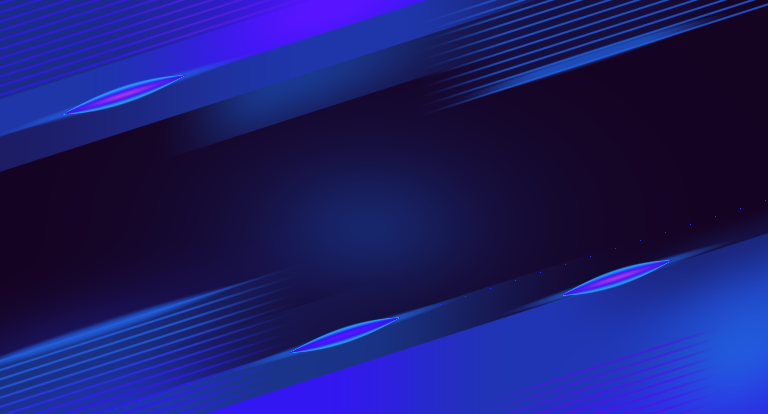
Reproduce this background procedurally as a WebGL 1 fragment shader.

```glsl
precision highp float;
// Dark backdrop with two slanted blue-violet corners, thin stripes and lens flares.
// A shear turns every slanted edge into a constant depth, so that bands, stripes
// and flares are plain one-dimensional masks in (along, depth) coordinates.

uniform vec2 u_resolution;

const float SLOPE = 0.32;
const float STRIPE_GAP = 0.0222;

const vec3 NIGHT = vec3(0.08, 0.01, 0.13);
const vec3 NAVY = vec3(0.09, 0.09, 0.32);
const vec3 STEEL = vec3(0.10, 0.22, 0.56);
const vec3 AZURE = vec3(0.13, 0.38, 0.88);
const vec3 COBALT = vec3(0.14, 0.20, 0.80);
const vec3 ROYAL = vec3(0.20, 0.09, 0.95);
const vec3 VIOLET = vec3(0.35, 0.08, 1.00);
const vec3 CYAN = vec3(0.13, 0.62, 0.98);
const vec3 MAGENTA = vec3(0.66, 0.20, 0.90);

// Antialiased mask of depths between two edges
float band(float depth, float near, float far, float aa) {
  return smoothstep(near - aa, near + aa, depth)
       * (1.0 - smoothstep(far - aa, far + aa, depth));
}

// Rises from a to b, then falls from c to d
float window(float x, float a, float b, float c, float d) {
  return smoothstep(a, b, x) * (1.0 - smoothstep(c, d, x));
}

float glow(vec2 q, vec2 center, vec2 radius) {
  vec2 r = (q - center) / radius;
  return exp(-dot(r, r));
}

// Thin parallel lines, the first one lying on the given depth
float stripes(float depth, float first, float width, float aa) {
  float offset = abs(fract((depth - first) / STRIPE_GAP + 0.5) - 0.5) * STRIPE_GAP;
  return 1.0 - smoothstep(width - aa, width + aa, offset);
}

// Relative distance from the axis of a pointed lens: 1.0 on its rim
float lens(vec2 q, vec2 center, vec2 size) {
  vec2 r = (q - center) / size;
  return abs(r.y) / max(1.0 - r.x * r.x, 0.001);
}

// Soft spindle of light along an edge
vec3 addStreak(vec3 color, vec2 q, vec2 center, vec2 size, vec3 tint) {
  float d = lens(q, center, size);
  float reach = 1.0 - smoothstep(0.3, 1.0, abs(q.x - center.x) / size.x);
  return mix(color, tint, 0.75 * reach * (1.0 - smoothstep(0.2, 1.1, d)));
}

// Lens with a cyan rim, a violet inside and a hot core
vec3 addFlare(vec3 color, vec2 q, vec2 center, vec2 size, vec3 core) {
  color = addStreak(color, q, center, size * vec2(2.3, 0.75), AZURE);
  float d = lens(q, center, size);
  vec3 inside = mix(ROYAL, CYAN, smoothstep(0.35, 0.85, d));
  inside = mix(inside, core, glow(q, center, size * vec2(0.55, 0.3)));
  return mix(color, inside, 1.0 - smoothstep(0.8, 1.08, d));
}

// Upper left corner: nested bands, then their stripes
vec3 addTop(vec3 color, vec2 q, float aa) {
  float x = q.x;
  float t = q.y;
  color = mix(color, NAVY, 0.55 * band(t, -1.0, 0.604, aa) * window(x, 0.95, 1.3, 1.5, 1.9));
  vec3 outer = mix(NAVY, STEEL, glow(q, vec2(0.70, 0.42), vec2(0.45, 0.09)));
  color = mix(color, outer, band(t, -1.0, 0.512, aa) * window(x, 0.36, 0.65, 0.75, 1.55));
  vec3 middle = mix(NAVY * 1.25, mix(STEEL, COBALT, 0.45), smoothstep(0.0, 0.75, x));
  color = mix(color, middle, band(t, -1.0, 0.415, aa) * (1.0 - smoothstep(0.95, 1.45, x)));
  vec3 inner = mix(mix(STEEL, COBALT, 0.4), ROYAL, smoothstep(0.15, 0.72, x));
  inner = mix(inner, VIOLET, glow(q, vec2(0.80, 0.27), vec2(0.24, 0.09)));
  color = mix(color, inner, band(t, -1.0, 0.33, aa));
  float corner = band(t, -1.0, 0.24, aa) * (1.0 - smoothstep(0.25, 0.85, x));
  color = mix(color, NAVY, 0.35 * corner);
  color = mix(color, mix(ROYAL, MAGENTA, 0.7 * smoothstep(0.2, 0.7, x)),
              0.75 * corner * stripes(t, 0.23, 0.0028, aa));
  float fan = band(t, 0.37, 0.61, aa) * smoothstep(1.0, 1.25, x);
  return mix(color, AZURE, 0.8 * fan * stripes(t, 0.604, 0.0026, aa));
}

// Lower right corner: nested bands, then their stripes
vec3 addBottom(vec3 color, vec2 q, float aa) {
  float x = q.x;
  float t = q.y;
  color = mix(color, COBALT, 0.35 * glow(q, vec2(0.15, 0.90), vec2(0.42, 0.12)));
  color = mix(color, STEEL, 0.8 * band(t, 0.872, 9.0, aa) * (1.0 - smoothstep(0.2, 0.8, x)));
  color = mix(color, NAVY, 0.75 * band(t, 0.971, 9.0, aa) * window(x, 0.3, 0.6, 0.7, 1.1));
  vec3 middle = mix(STEEL, NAVY, smoothstep(0.8, 1.5, x));
  color = mix(color, middle, 0.9 * band(t, 1.07, 9.0, aa) * window(x, 0.0, 0.5, 0.9, 1.6));
  color = mix(color, COBALT, 0.65 * smoothstep(0.92, 1.08, t) * (1.0 - smoothstep(0.3, 0.7, x)));
  color = mix(color, NAVY, 0.7 * smoothstep(1.08, 1.16, t) * smoothstep(1.35, 1.75, x));
  vec3 inner = mix(ROYAL, mix(STEEL, COBALT, 0.6), smoothstep(0.75, 1.25, x));
  inner = mix(inner, NAVY, 0.6 * smoothstep(1.3, 1.7, x) * (1.0 - smoothstep(1.16, 1.32, t)));
  inner = mix(inner, ROYAL, 0.8 * smoothstep(1.36, 1.5, t));
  inner = mix(inner, AZURE, 0.85 * glow(q, vec2(1.80, 1.42), vec2(0.22, 0.16)));
  color = mix(color, inner, band(t, 1.157, 9.0, aa));
  float fan = band(t, 0.865, 1.15, aa) * (1.0 - smoothstep(0.4, 0.74, x));
  color = mix(color, mix(AZURE, ROYAL, smoothstep(0.92, 1.05, t)),
              0.8 * fan * stripes(t, 0.872, 0.0028, aa));
  float corner = band(t, 1.34, 9.0, aa) * window(x, 1.1, 1.4, 1.6, 1.75);
  return mix(color, VIOLET * 0.9, 0.65 * corner * stripes(t, 1.348, 0.003, aa));
}

void main() {
  vec2 p = gl_FragCoord.xy / u_resolution.y;
  vec2 q = vec2(p.x, 1.0 - p.y + SLOPE * p.x);
  float aa = 0.8 / u_resolution.y;

  // Backdrop with its central glow
  vec3 color = mix(NIGHT, NAVY, 0.8 * glow(p, vec2(0.89, 0.46), vec2(0.46, 0.29)));
  color = mix(color, vec3(0.09, 0.17, 0.46), 0.75 * glow(p, vec2(0.89, 0.45), vec2(0.20, 0.13)));

  color = addTop(color, q, aa);
  color = addBottom(color, q, aa);

  // Lights lying on the edges
  color = addStreak(color, q, vec2(1.43, 0.595), vec2(0.36, 0.020), AZURE);
  color = addStreak(color, q, vec2(0.22, 0.872), vec2(0.42, 0.020), AZURE);
  color = addFlare(color, q, vec2(0.30, 0.325), vec2(0.15, 0.022), MAGENTA);
  color = addFlare(color, q, vec2(0.833, 1.076), vec2(0.135, 0.020), VIOLET);
  color = addFlare(color, q, vec2(1.49, 1.148), vec2(0.135, 0.021), MAGENTA);
  gl_FragColor = vec4(color, 1.0);
}
```
